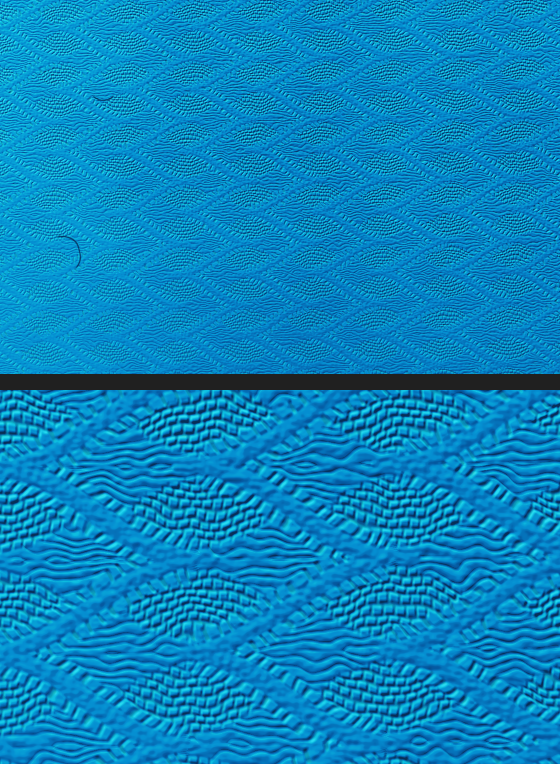
Top, the full canvas; bottom, a detail of the centre.
This texture is drawn by a WebGL 2 fragment shader. Its source:

```glsl
#version 300 es
precision highp float;
// Blue knitted lace: parallel zigzag ridges of S-curves with leaf cells between.
// Rows are mirrored so one curve serves all; a height field of ridges, ladders,
// mesh and veins is embossed by a slanted light and tinted with a blue ramp.
uniform vec2 u_resolution;
out vec4 fragColor;

const vec2 CELL = vec2(0.1772, 0.0828);  // ridge spacing and row height
const vec2 ANCHOR = vec2(0.853, 0.5176); // one right-hand turn of a ridge
const float REACH = 1.24;                // ridge length in cells, tails included
const float TAIL = 0.10;                 // overlap of a tail past the turn
const float TAU = 6.2831853;

vec2 hashGradient(vec2 cell) {
  vec2 k = vec2(dot(cell, vec2(127.1, 311.7)), dot(cell, vec2(269.5, 183.3)));
  return 2.0 * fract(sin(k) * 43758.5) - 1.0;
}

float gradientNoise(vec2 p) {
  vec2 i = floor(p), f = fract(p);
  vec2 s = f * f * f * (f * (f * 6.0 - 15.0) + 10.0);
  vec2 e = vec2(1.0, 0.0);
  float low = mix(dot(hashGradient(i), f), dot(hashGradient(i + e), f - e), s.x);
  float high = mix(dot(hashGradient(i + e.yx), f - e.yx),
                   dot(hashGradient(i + 1.0), f - 1.0), s.x);
  return mix(low, high, s.y);
}

// Cell coordinates: x repeats along a row, y is mirrored in every other row.
vec2 leafCoords(vec2 p) {
  vec2 q = (p - ANCHOR) / CELL;
  q -= vec2(0.025 * q.y, 0.025 * q.x);
  return vec2(fract(-q.x), 1.0 - abs(mod(q.y, 2.0) - 1.0));
}

// Signed distance to the nearest S-shaped ridge; y is progress along it.
vec2 ridgeDistance(vec2 q) {
  vec2 best = vec2(1.0, 0.0);
  for (int i = -1; i <= 1; i++) {
    float x = q.x + TAIL + float(i);
    float t = clamp(x / REACH, 0.0, 1.0);
    float rise = t * t * t * (t * (t * 6.0 - 15.0) + 10.0);
    float bend = t * (1.0 - t);
    float slope = CELL.y / (REACH * CELL.x) * 30.0 * bend * bend;
    float dy = (q.y - rise) * CELL.y / sqrt(1.0 + slope * slope);
    float d = length(vec2((x - t * REACH) * CELL.x, dy));
    if (d < abs(best.x)) best = vec2(dy < 0.0 ? -d : d, t);
  }
  return best;
}

// Staggered rows of small rounded stitches.
float meshHeight(vec2 q, float wobble) {
  vec2 m = vec2(q.x * 18.0, q.y * 9.5 + 1.2 * cos(q.x * TAU) + wobble);
  m.x += 0.5 * floor(m.y);
  vec2 f = abs(fract(m) - 0.5);
  return (1.0 - smoothstep(0.25, 0.5, f.x)) * (1.0 - smoothstep(0.15, 0.5, f.y));
}

// Thin folds fanning out of a ridge tip, with sharp creases between them.
float veinHeight(vec2 fromTip, float wobble) {
  float angle = atan(fromTip.y, fromTip.x + 0.12);
  return sqrt(abs(sin(angle * 25.0 + wobble * 5.0)));
}

// Height of the cloth in x, tone of its stitch in y.
vec2 fabric(vec2 p) {
  float wobble = gradientNoise(p * 38.0);
  vec2 q = leafCoords(p + 0.0030 * vec2(wobble, gradientNoise(p * 31.0 + 9.0)));
  vec2 ridge = ridgeDistance(q);
  float d = abs(ridge.x);
  float middle = ridge.y * (1.0 - ridge.y);
  float seam = q.x - step(0.5, q.x);

  // Leaf filling: mesh around the seam, veins towards both ends.
  vec2 eye = vec2(seam / 0.42, (q.y - 0.5 + 0.35 * seam) / 0.42);
  float meshMask = 1.0 - smoothstep(0.85, 1.05, length(eye));
  vec2 fromTip = q.y < 0.5 ? q : 1.0 - q;
  vec2 veins = vec2(veinHeight(fromTip, wobble), -0.03);
  vec2 cloth = mix(veins, vec2(meshHeight(q, wobble), 0.02), meshMask);

  // Ladder of short bars along the ridge, then the ridge itself.
  float barPhase = fract(ridge.y * 20.0 + ridge.x * 60.0 + wobble);
  float bar = smoothstep(0.04, 0.28, 0.5 - abs(barPhase - 0.5));
  float ladderMask = (1.0 - smoothstep(0.017, 0.021, d)) * smoothstep(0.06, 0.14, middle);
  cloth = mix(cloth, vec2(bar, 0.09), ladderMask);
  float halfWidth = mix(0.0022, 0.0085, smoothstep(0.02, 0.18, middle));
  float rope = 1.0 - 6000.0 * d * d + 0.5 * gradientNoise(p * 150.0);
  float ridgeMask = 1.0 - smoothstep(halfWidth - 0.001, halfWidth + 0.002, d);
  cloth = mix(cloth, vec2(rope, -0.02), ridgeMask);
  cloth.x += 0.5 * gradientNoise(p * vec2(120.0, 210.0));
  return cloth;
}

// Loose thread: part of a circle around the given facing direction.
float threadArc(vec2 p, vec2 center, float radius, vec2 facing, float spread) {
  vec2 r = p - center;
  float line = 1.0 - smoothstep(0.0006, 0.0028, abs(length(r) - radius));
  return line * smoothstep(spread, spread + 0.2, dot(normalize(r + 1e-5), facing));
}

vec3 blueRamp(float t) {
  vec3 c = mix(vec3(0.03, 0.18, 0.34), vec3(0.02, 0.35, 0.63), smoothstep(-0.25, 0.14, t));
  c = mix(c, vec3(0.02, 0.45, 0.73), smoothstep(0.14, 0.34, t));
  c = mix(c, vec3(0.02, 0.56, 0.82), smoothstep(0.34, 0.52, t));
  c = mix(c, vec3(0.03, 0.63, 0.84), smoothstep(0.52, 0.72, t));
  c = mix(c, vec3(0.05, 0.74, 0.88), smoothstep(0.72, 0.95, t));
  return mix(c, vec3(0.16, 0.86, 0.95), smoothstep(0.95, 1.4, t));
}

vec3 fabricColor(vec2 p) {
  vec2 toLight = vec2(-0.0007, 0.0014);
  vec2 lower = fabric(p - toLight), upper = fabric(p + toLight);
  float relief = lower.x - upper.x;
  float contrast = mix(0.42, 0.76, smoothstep(0.0, 0.85, p.y + 0.2 * p.x));
  float glow = 0.21 * (1.0 - smoothstep(0.0, 0.7, p.x)) + 0.08 * (p.y - 0.5);
  float tone = 0.455 + glow + contrast * relief + lower.y + 0.08 * gradientNoise(p * 4.0);
  vec3 color = blueRamp(tone);
  // Creases lose some of their blue.
  float crease = 1.0 - smoothstep(0.1, 0.5, 0.5 * (lower.x + upper.x));
  color *= mix(vec3(1.0), vec3(1.4, 0.96, 0.87), crease);
  vec2 bent = p + 0.006 * gradientNoise(p * 22.0);
  float thread = max(threadArc(bent, vec2(0.160, 0.316), 0.054, vec2(0.88, 0.47), 0.3),
                     threadArc(bent, vec2(0.277, 0.770), 0.038, vec2(0.0, -1.0), 0.6));
  return mix(color, vec3(0.02, 0.16, 0.34), 0.8 * thread);
}

void main() {
  // Average four samples per pixel to smooth the fine stitches.
  vec3 sum = vec3(0.0);
  for (int i = 0; i < 4; i++) {
    vec2 offset = vec2(i & 1, i >> 1) * 0.5 - 0.25;
    sum += fabricColor((gl_FragCoord.xy + offset) / u_resolution.y);
  }
  fragColor = vec4(sum / 4.0, 1.0);
}
```
